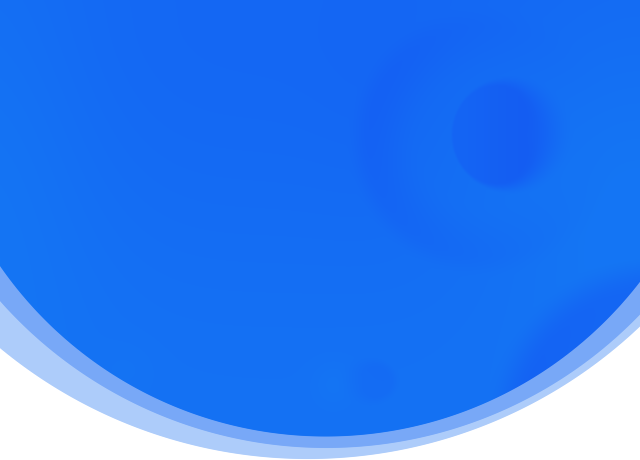
Give the GLSL for this background, as a WebGL 2 fragment shader.

```glsl
#version 300 es
precision highp float;
// A large blue disc with soft craters, hanging over white above two paler rims.
// Discs are antialiased distance functions; craters shift a single shade value
// that blends a deep blue into a light blue. Lengths are in canvas heights.

uniform vec2 u_resolution;
out vec4 fragColor;

const vec3 WHITE = vec3(1.0);
const vec3 PALE_RIM = vec3(0.68, 0.80, 0.98);
const vec3 MID_RIM = vec3(0.47, 0.66, 0.97);
const vec3 DEEP_BLUE = vec3(0.08, 0.36, 0.95);
const vec3 LIGHT_BLUE = vec3(0.08, 0.46, 0.955);

float circle(vec2 p, vec2 center, float radius) {
    return length(p - center) - radius;
}

// Coverage of a shape, smoothed over about one pixel.
float fill(float dist, float pixel) {
    return 1.0 - smoothstep(-0.6 * pixel, 0.6 * pixel, dist);
}

float glow(vec2 p, vec2 center, vec2 size) {
    vec2 q = (p - center) / size;
    return exp(-dot(q, q));
}

// Disc whose edge is crisp on one side and melts away toward fadeDir.
float fadingDisc(vec2 p, vec2 center, float radius, vec2 fadeDir, float crisp, float blur) {
    vec2 q = p - center;
    float facing = 0.5 + 0.5 * dot(q, fadeDir) / max(length(q), 0.0001);
    float softness = mix(crisp, blur, facing * facing);
    return 1.0 - smoothstep(-softness, 0.25 * softness, length(q) - radius);
}

// Dark band just inside a circle, strongest on the side given by darkDir.
float innerBand(vec2 p, vec2 center, float radius, float width, vec2 darkDir) {
    vec2 q = p - center;
    float r = length(q);
    float facing = 0.5 + 0.5 * dot(q, darkDir) / max(r, 0.0001);
    float band = smoothstep(radius - width, radius - 0.25 * width, r)
               * (1.0 - smoothstep(radius - 0.25 * width, radius + 0.1 * width, r));
    return band * facing;
}

// Broad lighting of the disc: dim at the top, lighter below and at both sides.
float baseShade(vec2 p) {
    float shade = mix(0.82, 0.44, smoothstep(0.1, 0.95, p.y));
    shade += 0.38 * glow(p, vec2(-0.05, 0.72), vec2(0.26, 0.55));
    shade += 0.42 * glow(p, vec2(1.40, 0.62), vec2(0.30, 0.42));
    shade += 0.06 * glow(p, vec2(0.28, 0.20), vec2(0.06));
    return shade;
}

float crateredShade(vec2 p) {
    float shade = baseShade(p);

    // Wide shallow crater.
    vec2 wideCenter = vec2(1.051, 0.692);
    shade -= 0.07 * glow(p, vec2(0.83, 0.82), vec2(0.14, 0.30));
    shade += 0.10 * glow(p, wideCenter, vec2(0.19));
    shade -= 0.26 * innerBand(p, wideCenter, 0.285, 0.15, normalize(vec2(-1.0, -0.25)));

    // Dark pit within it, deepening toward its faded side.
    float pit = fadingDisc(p, vec2(1.105, 0.707), 0.125, vec2(1.0, 0.0), 0.006, 0.09);
    float pitDepth = smoothstep(0.98, 1.14, p.x);
    shade = mix(shade, mix(0.34, 0.06, pitDepth), pit);

    // Small pit with a faint bright lip.
    shade += 0.13 * glow(p, vec2(0.725, 0.165), vec2(0.045, 0.05));
    vec2 smallPos = vec2((p.x - 0.805) * 0.85, p.y - 0.172);
    float smallPit = fadingDisc(smallPos, vec2(0.0), 0.052, vec2(-1.0, 0.0), 0.016, 0.05);
    shade -= 0.20 * smallPit;

    // Shadowed crater in the lower corner.
    float corner = circle(p, vec2(1.449, 0.058), 0.39);
    float shadow = 1.0 - smoothstep(-0.075, 0.01, corner);
    float recovery = smoothstep(0.08, 0.30, -corner);
    return shade - shadow * mix(0.60, 0.35, recovery);
}

void main() {
    vec2 p = gl_FragCoord.xy / u_resolution.y;
    p.x += 0.5 * (1.391 - u_resolution.x / u_resolution.y);
    float pixel = 1.0 / u_resolution.y;

    // Rims behind the disc, from the outside in.
    vec3 color = WHITE;
    color = mix(color, PALE_RIM, fill(circle(p, vec2(0.669, 1.051), 1.049), pixel));
    color = mix(color, MID_RIM, fill(circle(p, vec2(0.709, 0.973), 0.947), pixel));

    vec3 blue = mix(DEEP_BLUE, LIGHT_BLUE, clamp(crateredShade(p), 0.0, 1.0));
    color = mix(color, blue, fill(circle(p, vec2(0.708, 0.913), 0.862), pixel));

    fragColor = vec4(color, 1.0);
}
```
